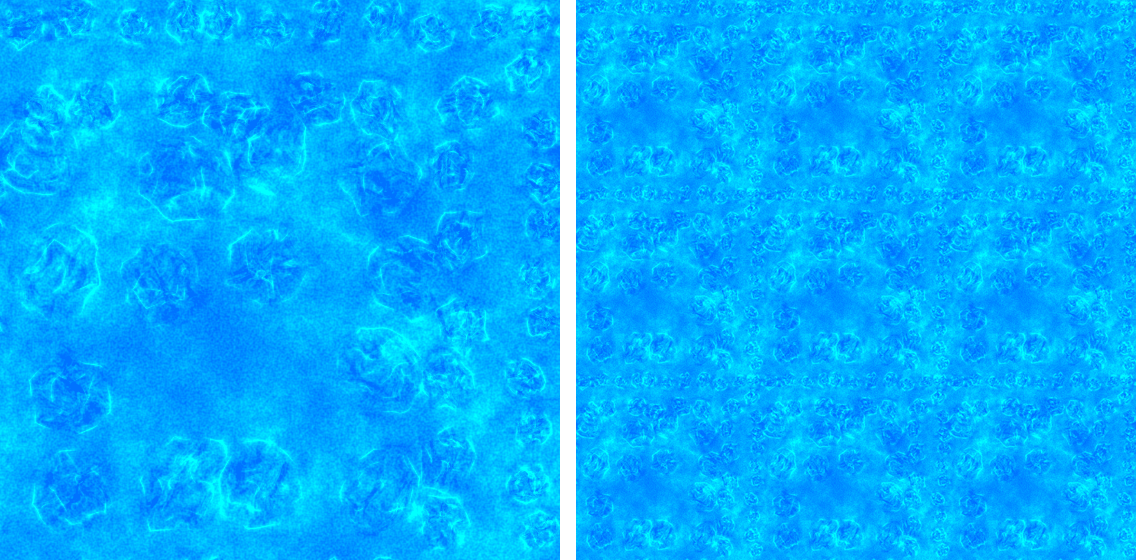
Left, the tile; right, the same tile 3 across and 3 down.
Write a three.js fragment shader that draws this texture.

```glsl
// Bright blue, cloudy water-like surface strewn with crumpled crystalline rings.
// Wrapping gradient noise makes the clouds and grain; three jittered grids
// scatter rings that shrink towards the right and top edges. Tiles both ways.
varying vec2 vUv;

const float TAU = 6.28319;
const float LOCAL_PERIOD = 256.0; // wrap length for noise inside a ring
const float LINE_WIDTH = 0.0021;  // in canvas units

vec2 hash2(vec2 p) {
  vec3 a = fract(p.xyx * vec3(0.1031, 0.1030, 0.0973));
  a += dot(a, a.yzx + 33.33);
  return fract((a.xx + a.yz) * a.zy);
}

float cornerSlope(vec2 cell, vec2 offset, float period) {
  float angle = TAU * hash2(mod(cell, period) + 3.7).x;
  return dot(vec2(cos(angle), sin(angle)), offset);
}

// Gradient noise that repeats after a whole number of cells.
float noise(vec2 p, float period) {
  vec2 i = floor(p), f = fract(p), e = vec2(1.0, 0.0);
  vec2 u = f * f * f * (f * (f * 6.0 - 15.0) + 10.0);
  float low = mix(cornerSlope(i, f, period), cornerSlope(i + e, f - e, period), u.x);
  float high = mix(cornerSlope(i + e.yx, f - e.yx, period),
                   cornerSlope(i + 1.0, f - 1.0, period), u.x);
  return mix(low, high, u.y);
}

float localNoise(vec2 p) { return noise(p, LOCAL_PERIOD); }

float clouds(vec2 uv) {
  float sum = 0.0, gain = 1.0, period = 4.0;
  for (int i = 0; i < 6; i++) {
    sum += gain * noise(uv * period + float(i) * 0.37, period);
    gain *= 0.77;
    period *= 2.0;
  }
  return sum;
}

// Thin core with a soft glow around it.
float stroke(float d, float width) {
  float x = abs(d) / width;
  return 0.75 * exp(-x) + 0.25 * exp(-x / 5.0);
}

// Faint bright threads that drift between the rings.
float wisps(vec2 uv) {
  vec2 drift = vec2(noise(uv * 7.0, 7.0), noise(uv * 7.0 + 3.3, 7.0));
  float thread = stroke(noise(uv * 9.0 + 0.7 * drift, 9.0), 0.04);
  return thread * smoothstep(0.0, 0.35, noise(uv * 8.0 + 2.6, 8.0));
}

// Radius measured so that equal values form a polygon.
float facetRadius(vec2 p, float sides) {
  float sector = TAU / sides;
  float bend = cos(mod(atan(p.y, p.x + 1e-5), sector) - 0.5 * sector);
  return length(p) * mix(1.0, bend, 0.85);
}

// Brightness change made by one ring of about unit radius.
float crystal(vec2 q, vec2 seed, float width) {
  vec2 bend = vec2(localNoise(q * 1.6 + seed), localNoise(q * 1.6 + seed + 37.0));
  vec2 p = q + 0.2 * bend;
  float r = facetRadius(p, 5.0 + floor(4.0 * fract(seed.x)));
  float body = 1.0 - smoothstep(0.6, 1.15, r);
  float patches = localNoise(q * 1.4 + seed.yx);

  // Broken outline, its shadow, a narrower facet inside and a straight crack
  float rim = stroke(r - 0.95, width) * smoothstep(-0.2, 0.3, patches);
  float shadow = stroke(r - 0.95 - 4.0 * width, 2.5 * width) * smoothstep(0.0, 0.4, -patches);
  vec2 shifted = p * vec2(1.6, 1.0) + 0.5 * (fract(seed) - 0.5);
  float inner = stroke(facetRadius(shifted, 5.0) - 0.68, width * 1.1)
              * smoothstep(-0.15, 0.35, bend.x - patches);
  float crack = stroke(p.x - 0.5 * p.y + 0.2, 0.7 * width) * smoothstep(0.0, 0.3, bend.y);

  // Folded veins, fine crinkles and dark streaks
  float veinMask = smoothstep(0.0, 0.35, localNoise(q * 3.0 + seed + 71.0));
  float vein = stroke(localNoise(p * 2.3 + seed + 11.0), width * 2.0) * veinMask;
  float crinkle = localNoise(p * 5.0 + 3.0 * bend + seed)
                + 0.7 * localNoise(p * 11.0 + 5.0 * bend + seed);
  float dark = smoothstep(0.02, 0.4, localNoise(p * vec2(1.6, 4.2) + seed + 53.0));
  return 0.42 * rim + 0.36 * inner - 0.13 * shadow
       + body * (0.3 * vein + 0.24 * crack + 0.15 * crinkle - 0.15 * dark - 0.06);
}

// One grid of rings, kept in the band between two distances from the top right.
float crystalLayer(vec2 uv, float count, float nearEdge, float farEdge) {
  float sum = 0.0;
  for (int y = -1; y <= 1; y++) {
    for (int x = -1; x <= 1; x++) {
      vec2 cell = floor(uv * count) + vec2(float(x), float(y));
      vec2 id = mod(cell, count);
      vec2 center = (id + 0.5) / count;
      float edge = 1.0 - max(center.x, center.y);
      bool openWater = distance(center, vec2(0.40, 0.32)) < 0.15;
      if (edge < nearEdge || edge > farEdge || openWater) continue;
      vec2 pick = hash2(id + count * 7.0);
      vec2 jitter = 0.4 * (hash2(id + count * 13.0) - 0.5);
      float radius = mix(0.34, 0.47, pick.x);
      vec2 q = (uv * count - cell - 0.5 - jitter) / radius;
      if (dot(q, q) > 2.6) continue;
      float c = cos(TAU * pick.y), s = sin(TAU * pick.y);
      q = mat2(c, s, -s, c) * q * vec2(1.0, mix(1.0, 1.25, pick.x));
      sum += crystal(q, 60.0 * pick.yx + 5.0, LINE_WIDTH * count / radius);
    }
  }
  return sum;
}

void main() {
  float cloud = clouds(vUv);
  float grain = noise(vUv * 173.0, 173.0) + noise(vUv * 251.0 + 0.4, 251.0);
  float green = 0.668 + 0.2 * cloud + 0.07 * cloud * cloud + 0.115 * grain;
  green += 0.11 * wisps(vUv) + crystalLayer(vUv, 5.0, 0.25, 1.0);
  green += crystalLayer(vUv, 8.0, 0.12, 0.25) + crystalLayer(vUv, 11.0, 0.0, 0.08);
  gl_FragColor = vec4(0.0, clamp(green, 0.45, 1.0), 1.0, 1.0);
}
```
